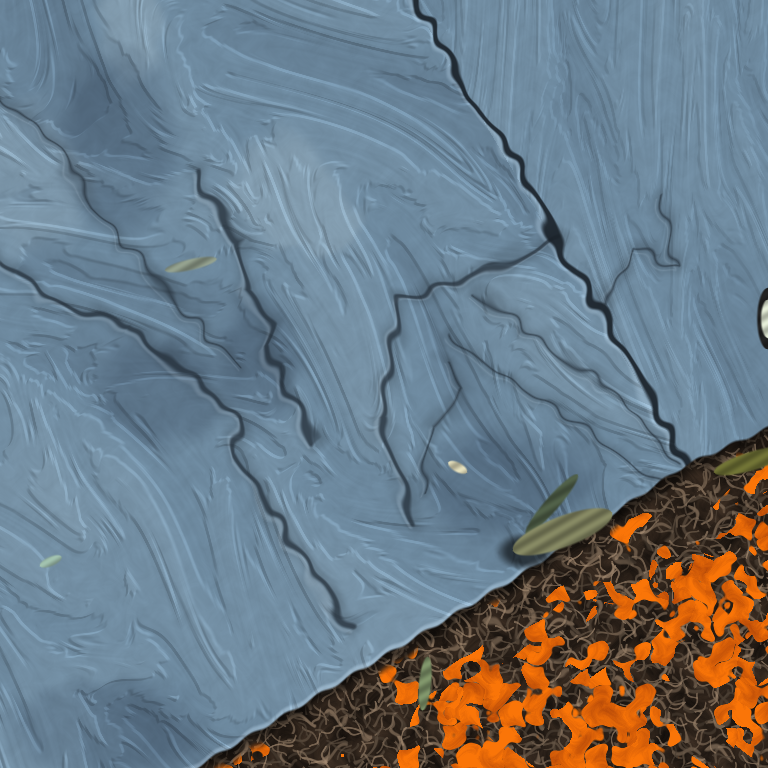
This texture is drawn by a WebGL 1 fragment shader. Its source:

```glsl
precision highp float;
uniform vec2 u_resolution;

#define SLATE vec3(.43, .54, .625)
#define SLATE_DARK vec3(.27, .35, .43)
#define SLATE_PALE vec3(.53, .63, .7)
#define SOIL vec3(.19, .145, .11)
#define STRAW vec3(.58, .49, .4)
#define PETAL vec3(.98, .46, .03)
#define PETAL_DARK vec3(.58, .2, .03)
#define LEDGES 3.2
#define RELIEF_GAIN .16
#define PETAL_SCALE 30.
#define STRAW_SCALE 24.

vec2 hash2(vec2 p) {
  return fract(sin(vec2(dot(p, vec2(127.1, 311.7)), dot(p, vec2(269.5, 183.3)))) * 4375.8);
}

float fade(float a, float b, float x) {
  return 1. - smoothstep(a, b, x);
}

float waves(vec2 q) {
  float sum = 0., amp = .5;
  for (int i = 0; i < 6; i++) {
    q += .7 * sin(q.yx * 1.3 + vec2(1.7, 4.1) * float(i));
    sum += amp * sin(q.x) * cos(q.y);
    q = mat2(1.5, 1.1, -1.1, 1.5) * q;
    amp *= .58;
  }
  return sum;
}

// x: nearest distance, yz: cell id
vec3 cellular(vec2 p) {
  vec3 best = vec3(9.);
  for (int j = -1; j <= 1; j++)
    for (int i = -1; i <= 1; i++) {
      vec2 c = floor(p) + vec2(float(i), float(j));
      float d = length(c + hash2(c) - p);
      if (d < best.x) best = vec3(d, c);
    }
  return best;
}

float segment(vec2 p, vec2 a, vec2 b) {
  vec2 v = b - a;
  return length(p - a - v * clamp(dot(p - a, v) / dot(v, v), 0., 1.));
}

float path(vec2 p, vec4 a, vec4 b) {
  return min(segment(p, a.xy, a.zw), min(segment(p, a.zw, b.xy), segment(p, b.xy, b.zw)));
}

float longPath(vec2 p, vec4 a, vec4 b, vec4 c) {
  return min(path(p, a, b), path(p, b, c));
}

float spot(vec2 p, float x, float y, float rx, float ry) {
  return fade(.55, 1.1, length((p - vec2(x, y)) / vec2(rx, ry)));
}

void leaf(inout vec3 col, vec2 p, vec4 ends, float w, vec3 tint) {
  vec2 v = ends.zw - ends.xy, q = p - ends.xy;
  float h = clamp(dot(q, v) / dot(v, v), 0., 1.);
  float d = length(q - v * h) - 2. * w * sqrt(h * (1. - h));
  tint *= .92 + .14 * sin(dot(p, vec2(-190., 330.)));
  col = mix(tint, col, smoothstep(-.002, .002, d));
}

float joint(vec2 p) {
  return longPath(p, vec4(.536, 1.01, .625, .85), vec4(.677, .785, .723, .687), vec4(.794, .577, .892, .4));
}

float cracks(vec2 p) {
  float d = longPath(p, vec4(.723, .687, .638, .648), vec4(.521, .609, .505, .51), vec4(.495, .453, .54, .323));
  d = min(d, longPath(p, vec4(.254, .772, .312, .687), vec4(.319, .622, .352, .583), vec4(.345, .55, .41, .427)));
  d = min(d, longPath(p, vec4(0., .661, .065, .609), vec4(.169, .577, .312, .453), vec4(.306, .407, .456, .18)));
  float fine = path(p, vec4(0., .876, .078, .805), vec4(.124, .727, .312, .518));
  fine = min(fine, path(p, vec4(.62, .62, .73, .54), vec4(.81, .48, .88, .4)));
  fine = min(fine, path(p, vec4(.59, .56, .65, .51), vec4(.71, .48, .86, .37)));
  fine = min(fine, path(p, vec4(.55, .36, .56, .44), vec4(.605, .49, .58, .53)));
  fine = min(fine, path(p, vec4(.785, .6, .83, .68), vec4(.88, .65, .86, .75)));
  return min(d, fine + .002);
}

float relief(vec2 p, float rightSlab) {
  vec2 left = vec2(5. * (p.x - p.y), 9. * (p.x + p.y));
  vec2 right = vec2(p.x - 6. * p.y, 24. * p.x + 4. * p.y);
  float h = waves(mix(left, right, rightSlab)) * LEDGES;
  return .35 * h + (floor(h) + smoothstep(0., .2, fract(h))) * mix(.8, .4, rightSlab);
}

vec3 slate(vec2 p) {
  float rightSlab = step(.536 + (1. - p.y) * .593, p.x);
  vec2 w = p + .005 * sin(p.yx * 95. + 2. * sin(p * 61.));
  float h = relief(p, rightSlab), slope = h - relief(p + .003, rightSlab);
  float pale = spot(w, .365, .755, .075, .085) + spot(w, .42, .71, .06, .05)
    + spot(w, .04, .77, .09, .13) + spot(w, .17, .96, .05, .08);
  float dark = spot(w, .16, .82, .09, .14) + spot(w, .34, .53, .06, .1) + spot(w, .13, .05, .15, .08)
    + spot(w, .66, .37, .13, .08) + spot(w, .21, .49, .1, .08);
  vec3 col = mix(SLATE, SLATE_PALE, clamp(.6 * pale + .16 * h, 0., .8));
  col = mix(col, SLATE_DARK, clamp(.42 * dark - .13 * h, 0., .7));
  col *= 1. + clamp(slope * RELIEF_GAIN, -.22, .16) + .035 * waves(p * 110.);
  // cracks with a lit lip
  float d = cracks(w), lip = min(cracks(w + .005), joint(w + .005));
  col += .1 * fade(0., .005, lip);
  col = mix(col, SLATE_DARK * .6, .7 * fade(.001, .0055, d));
  col *= .85 + .15 * smoothstep(0., .022, d);
  return mix(col, SLATE_DARK * .36, .9 * fade(.002, .006, joint(w)));
}

vec3 flowerBed(vec2 p, float depth) {
  vec3 col = SOIL * (.85 + .5 * waves(p * 75.));
  // curled straw
  for (int i = 0; i < 5; i++) {
    float k = float(i);
    vec2 q = mat2(cos(k), sin(k), -sin(k), cos(k)) * p * (STRAW_SCALE + 5. * k) + k * 7.3;
    vec2 r = hash2(floor(q)), dir = .45 * vec2(cos(r.x * 6.28), sin(r.x * 6.28));
    vec2 f = fract(q) - .5;
    f += .12 * sin(f.yx * 6. + r * 6.);
    col = mix(col, STRAW * (.45 + .7 * r.y), .65 * fade(.02, .085, segment(f, -dir, dir)));
  }
  // ragged petals, denser away from the slab
  vec3 c = cellular(p * PETAL_SCALE + .35 * sin(p.yx * 110.) + .2 * sin(p * 230.));
  vec2 r = hash2(c.yz + 17.);
  float density = .08 + .6 * smoothstep(.04, .13, depth) * smoothstep(.42, .6, p.x)
    + .22 * sin(p.x * 31. + 2. * sin(p.y * 23.)) * smoothstep(.03, .1, depth);
  float petal = step(r.x, density) * fade(.52, .62, c.x) * smoothstep(.01, .025, depth);
  float shade = .65 + .45 * waves(p * 85.) + .35 * r.y;
  return mix(col, mix(PETAL_DARK, PETAL, clamp(shade, 0., 1.)), petal);
}

void main() {
  vec2 p = gl_FragCoord.xy / u_resolution;
  float edge = p.x < .677 ? .593 * (p.x - .254) : min(.251 + .665 * (p.x - .677), .394 + .45 * (p.x - .892));
  float depth = (edge - p.y) * .86 + .002 * sin(p.x * 140.);
  vec3 col = slate(p);
  col += .13 * smoothstep(-.008, -.003, depth) * fade(.7, .9, p.x);
  vec3 bed = flowerBed(p, depth) * mix(.45, 1., smoothstep(0., .02, depth));
  col = mix(col, bed, smoothstep(-.002, .002, depth));
  // fallen leaves and blades
  col *= 1. - .6 * spot(p, .685, .282, .04, .025);
  leaf(col, p, vec4(.685, .305, .752, .382), .009, vec3(.3, .36, .27));
  leaf(col, p, vec4(.668, .283, .797, .332), .02, vec3(.5, .51, .37));
  leaf(col, p, vec4(.93, .385, 1.03, .415), .012, vec3(.42, .43, .2));
  leaf(col, p, vec4(.55, .075, .557, .145), .008, vec3(.48, .56, .4));
  leaf(col, p, vec4(.215, .648, .282, .663), .007, vec3(.55, .6, .53));
  leaf(col, p, vec4(.584, .398, .608, .385), .006, vec3(.85, .83, .7));
  leaf(col, p, vec4(.052, .263, .08, .275), .006, vec3(.6, .72, .65));
  leaf(col, p, vec4(1., .545, 1., .625), .014, vec3(.13));
  leaf(col, p, vec4(1., .56, 1., .61), .009, vec3(.85, .88, .8));
  gl_FragColor = vec4(clamp(col, 0., 1.), 1.);
}
```
